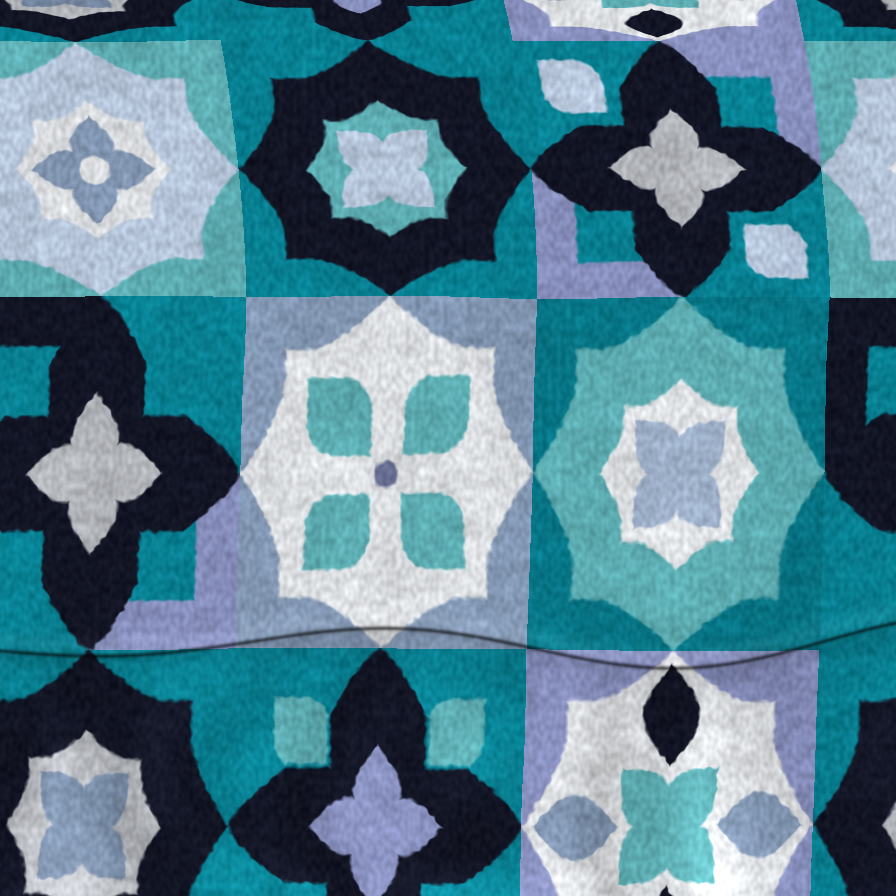
Write a Shadertoy shader that draws this pattern.

```glsl
// Plush quilt of patchwork tiles: eight-point stars, crosses, flowers and leaves.

const float PI = 3.14159;
const vec3 WHITE = vec3(.86, .87, .88);
const vec3 SILVER = vec3(.69, .70, .72);
const vec3 PALE = vec3(.71, .77, .85);
const vec3 SLATE = vec3(.51, .59, .70);
const vec3 LAVENDER = vec3(.53, .56, .74);
const vec3 AQUA = vec3(.36, .67, .69);
const vec3 TEAL = vec3(.03, .50, .57);
const vec3 NAVY = vec3(.07, .08, .14);

vec2 hashGradient(vec2 cell) {
    float h = fract(sin(dot(cell, vec2(127.1, 311.7))) * 43758.5);
    return vec2(cos(2. * PI * h), sin(2. * PI * h));
}

float gradientNoise(vec2 p) {
    vec2 i = floor(p), f = fract(p), u = f * f * (3. - 2. * f), e = vec2(0, 1);
    return mix(mix(dot(hashGradient(i), f), dot(hashGradient(i + e.yx), f - e.yx), u.x),
               mix(dot(hashGradient(i + e), f - e), dot(hashGradient(i + 1.), f - 1.), u.x), u.y);
}

vec3 paint(vec3 base, vec3 ink, float dist, float soft) {
    return mix(base, ink, 1. - smoothstep(-soft, soft, dist));
}

float longest(vec2 p) { return max(abs(p.x), abs(p.y)); }
float shortest(vec2 p) { return min(abs(p.x), abs(p.y)); }
vec2 eighthTurn(vec2 p) { return vec2(p.x + p.y, p.y - p.x) * .7071; }

// Square with a flared point on each side
float star(vec2 p, float size) {
    p /= size;
    float flare = pow(max(1. - shortest(p) / .52, 0.), 1.5);
    return (longest(p) - .71 - .29 * flare) * size * .85;
}

float ogeeCross(vec2 p) {
    float m = longest(p), n = shortest(p);
    return max(n - .33, .75 * (m - 1. + .38 * pow(n / .33, 1.4)));
}

float lens(vec2 p, float halfLength, float halfWidth) {
    float bow = cos(clamp(p.x / halfLength, -1., 1.) * PI * .5);
    return max(abs(p.y) - halfWidth * bow, abs(p.x) - halfLength);
}

float flower(vec2 p, float size) {
    return lens(vec2(longest(p) - .42 * size, shortest(p)), .58 * size, .36 * size);
}

// Square leaf with two opposite corners rounded
float leaf(vec2 p, float size) {
    float r = p.x * p.y < 0. ? size * .9 : 0.;
    vec2 q = abs(p) - size + r;
    return length(max(q, 0.)) + min(max(q.x, q.y), 0.) - r;
}

float cornerBand(vec2 p, vec2 side) {
    vec2 q = -p * side;
    return max(.72 - longest(p), max(q.x, q.y));
}

vec3 starTile(vec2 p, vec3 ground, vec3 outer, vec3 inner, vec3 petals, vec2 petalAxis, float soft) {
    vec3 c = paint(ground, outer, star(p, 1.), soft);
    c = paint(c, inner, star(p, .54), soft);
    return paint(c, petals, flower(petalAxis, .43), soft);
}

vec3 crossTile(vec2 p, vec3 bandA, vec3 bandB, vec2 side, vec3 petals, float soft) {
    vec3 c = paint(TEAL, bandA, cornerBand(p, side), soft);
    c = paint(c, bandB, cornerBand(p, -side), soft);
    c = paint(c, NAVY, ogeeCross(p), soft);
    return paint(c, petals, flower(p, .46), soft);
}

// Nine designs, numbered along the rows
vec3 tile(int id, vec2 p, float soft) {
    vec2 turned = eighthTurn(p);
    vec3 c;
    if (id == 0) {
        c = starTile(p, AQUA, PALE, WHITE, SLATE, p, soft);
        return paint(c, WHITE, length(p) - .11, soft);
    }
    if (id == 1) return starTile(p, TEAL, NAVY, AQUA, PALE, turned, soft);
    if (id == 2) {
        c = crossTile(p, LAVENDER, LAVENDER, vec2(1), SILVER, soft);
        vec2 q = p * vec2(-1, 1);
        return paint(c, PALE, leaf(q - .64 * sign(q.x), .21), soft);
    }
    if (id == 3) return crossTile(p, NAVY, LAVENDER, vec2(-1, 1), SILVER, soft);
    if (id == 4) {
        c = paint(SLATE, WHITE, star(p, 1.), soft);
        c = paint(c, AQUA, leaf(abs(p) - .33, .22), soft);
        return paint(c, LAVENDER * .8, length(p) - .08, soft);
    }
    if (id == 5) return starTile(p, TEAL * .92, AQUA, WHITE, mix(PALE, SLATE, .5), turned, soft);
    if (id == 6) return starTile(p, TEAL, NAVY, SILVER, SLATE * .9, turned, soft);
    if (id == 7) {
        c = crossTile(p, TEAL, TEAL, vec2(1), LAVENDER, soft);
        return paint(c, AQUA, max(leaf(vec2(abs(p.x), p.y) - .52, .2), .02 - ogeeCross(p)), soft);
    }
    c = paint(LAVENDER, WHITE, star(p, 1.), soft);
    c = paint(c, AQUA, flower(turned, .46), soft);
    vec3 leafInk = abs(p.y) > abs(p.x) ? NAVY : SLATE;
    return paint(c, leafInk, lens(vec2(longest(p) - .63, shortest(p)), .29, .19), soft);
}

void mainImage(out vec4 fragColor, in vec2 fragCoord) {
    vec2 uv = fragCoord / iResolution.xy;
    float down = 1. - uv.y, rise = max(.33 - down, 0.);

    // Cloth drape: rows shorten towards the top, columns lean slightly
    float x = uv.x + .35 * rise * rise + .03 * max(down - .33, 0.) + .004 * gradientNoise(uv * 7.);
    float y = down + .005 * gradientNoise(uv * 5. + 9.);
    float row = y < .045 ? (y - .045) / .11 : y < .332 ? (y - .045) / .287 : 1. + (y - .332) / .393;
    vec2 grid = vec2((x - .274) / .326 + 1., row);
    vec2 cell = mod(floor(grid), 3.);
    vec2 p = (fract(grid) * 2. - 1.) * vec2(1, -1);

    // Ragged pile along the colour edges
    p += .018 * vec2(gradientNoise(uv * 130.), gradientNoise(uv * 130. + 40.));
    float soft = .009 + 4. / iResolution.y;
    vec3 col = tile(int(cell.x + 3. * cell.y), p, soft);

    // Brushed sheen, folds and fine grain
    float low = smoothstep(.65, .85, down);
    float fold = gradientNoise(uv * vec2(13, 5) + 2. * gradientNoise(uv * 4.));
    float brush = gradientNoise(uv * vec2(22, 38));
    float grain = gradientNoise(uv * vec2(190, 130)) + .6 * gradientNoise(uv * 75.);
    col *= 1. + .08 * brush + .11 * grain + (.06 + .22 * low) * fold;
    col += .035 * grain + .05 * low * max(fold, 0.);

    // Wavy quilting seam
    float seam = down - .72 + (.01 + .021 * uv.x) * cos(2. * PI * (uv.x - .417) / .65);
    col *= 1. - .55 * exp(-pow(seam / .0025, 2.));
    col *= 1. - .14 * exp(-abs(seam) / .022) * step(0., seam);
    col += .04 * exp(-pow((seam + .012) / .01, 2.));
    fragColor = vec4(clamp(col, 0., 1.), 1);
}
```
